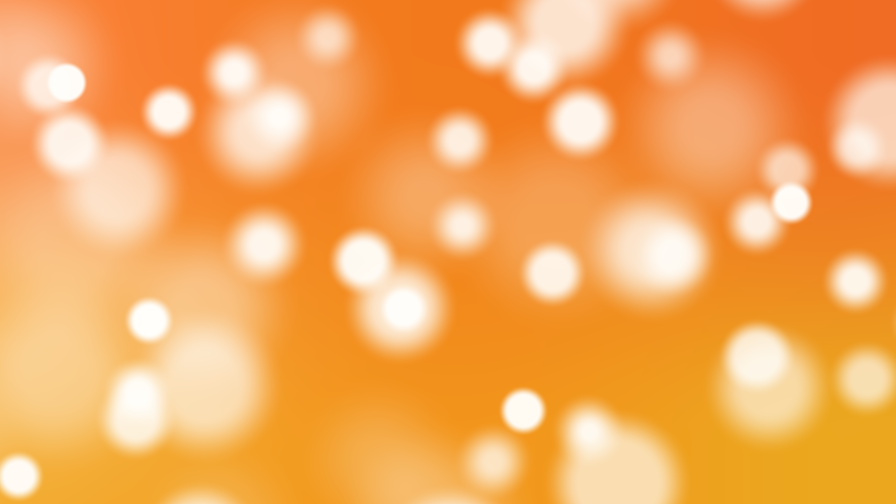
A WebGL 1 fragment shader for this background:

```glsl
precision highp float;

// Warm orange backdrop with out-of-focus white lights (bokeh).
// A smooth corner-to-corner gradient is overlaid with four layers of jittered
// grid discs, from wide faint haze to small crisp spots, clustered by noise.

uniform vec2 u_resolution;

vec2 hash2(vec2 p) {
  vec3 q = fract(p.xyx * vec3(0.1031, 0.1030, 0.0973));
  q += dot(q, q.yzx + 33.33);
  return fract((q.xx + q.yz) * q.zy);
}

float cornerSlope(vec2 corner, vec2 offset) {
  return dot(hash2(corner) * 2.0 - 1.0, offset);
}

float gradientNoise(vec2 p) {
  vec2 i = floor(p);
  vec2 f = p - i;
  vec2 u = f * f * f * (f * (f * 6.0 - 15.0) + 10.0);
  vec2 e = vec2(1.0, 0.0);
  float low = mix(cornerSlope(i, f), cornerSlope(i + e, f - e), u.x);
  float high = mix(cornerSlope(i + e.yx, f - e.yx), cornerSlope(i + 1.0, f - 1.0), u.x);
  return mix(low, high, u.y);
}

// Blends three colours from left to right.
vec3 ramp(vec3 left, vec3 middle, vec3 right, float x) {
  vec3 c = mix(left, middle, smoothstep(0.0, 0.5, x));
  return mix(c, right, smoothstep(0.5, 1.0, x));
}

vec3 backdrop(vec2 p, float aspect) {
  float x = p.x / aspect;
  vec3 top = ramp(vec3(0.98, 0.50, 0.21), vec3(0.95, 0.48, 0.11), vec3(0.94, 0.42, 0.14), x);
  vec3 bottom = ramp(vec3(0.95, 0.66, 0.16), vec3(0.95, 0.59, 0.11), vec3(0.92, 0.66, 0.12), x);
  float drift = 0.12 * gradientNoise(p * 1.7 + 4.0);
  vec3 c = mix(bottom, top, smoothstep(0.08, 0.88, p.y + drift));

  // Pale glows along the left side
  vec2 lowGlow = (p - vec2(0.0, 0.33)) / vec2(0.36, 0.24);
  vec2 highGlow = (p - vec2(0.0, 0.78)) / vec2(0.16, 0.22);
  c = mix(c, vec3(0.98, 0.77, 0.46), 0.75 * exp(-dot(lowGlow, lowGlow)));
  return mix(c, vec3(0.98, 0.64, 0.42), 0.7 * exp(-dot(highGlow, highGlow)));
}

// One layer of lights: radius, softness and opacity are (min, max) ranges.
vec3 addLights(vec3 c, vec2 p, float cell, float chance,
               vec2 radius, vec2 softness, vec2 opacity, float seed) {
  vec2 home = floor(p / cell);
  for (int j = -1; j <= 1; j++) {
    for (int i = -1; i <= 1; i++) {
      vec2 id = home + vec2(float(i), float(j));
      vec2 place = hash2(id + seed);
      vec2 shape = hash2(id + seed + 17.3);
      vec2 look = hash2(id + seed + 41.7);
      vec2 centre = (id + 0.1 + 0.8 * place) * cell;
      float cluster = 0.6 * gradientNoise(centre * 2.6 + 9.0);
      float present = step(look.x, chance + cluster);
      float r = mix(radius.x, radius.y, shape.x);
      float blur = mix(softness.x, softness.y, shape.y);
      float disc = 1.0 - smoothstep(r - blur, r + blur, length(p - centre));
      float strength = present * mix(opacity.x, opacity.y, look.y);
      c = mix(c, vec3(1.0, 0.995, 0.98), disc * strength);
    }
  }
  return c;
}

void main() {
  vec2 p = gl_FragCoord.xy / u_resolution.y;
  vec3 c = backdrop(p, u_resolution.x / u_resolution.y);

  // Wide haze, large blurred lights, medium lights, small crisp lights
  c = addLights(c, p, 0.34, 0.55, vec2(0.09, 0.15), vec2(0.07, 0.09), vec2(0.12, 0.40), 3.0);
  c = addLights(c, p, 0.34, 0.55, vec2(0.08, 0.12), vec2(0.03, 0.06), vec2(0.60, 0.88), 29.0);
  c = addLights(c, p, 0.20, 0.50, vec2(0.038, 0.060), vec2(0.018, 0.036), vec2(0.65, 1.0), 57.0);
  c = addLights(c, p, 0.25, 0.34, vec2(0.036, 0.041), vec2(0.005, 0.014), vec2(0.97, 1.0), 83.0);

  gl_FragColor = vec4(c, 1.0);
}
```
